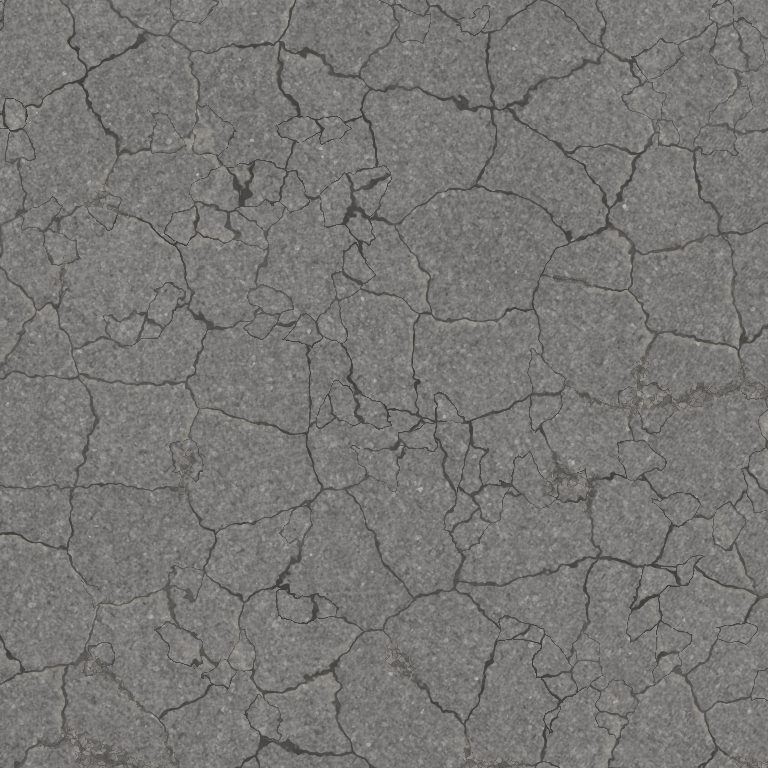
Write a Shadertoy shader that draws this texture.

```glsl
// Weathered grey asphalt broken into slabs by thin ragged cracks, with chips, rubble and worn rims.

float hash(vec2 p) {
    return fract(sin(dot(p, vec2(127.1, 311.7))) * 43758.5453);
}

float noise(vec2 p) {
    vec2 i = floor(p), f = fract(p);
    f = f * f * (3.0 - 2.0 * f);
    return mix(mix(hash(i), hash(i + vec2(1, 0)), f.x),
               mix(hash(i + vec2(0, 1)), hash(i + vec2(1, 1)), f.x), f.y);
}

vec2 noise2(vec2 p) {
    return vec2(noise(p), noise(p + 37.3)) - 0.5;
}

vec2 siteIn(vec2 cell, float seed) {
    return cell + 0.1 + 0.8 * vec2(hash(cell + seed), hash(cell + seed + 53.7));
}

// Weighted Voronoi: returns distance to the cell border, plus the site and border direction
float cellBorder(vec2 p, float seed, float spread, out vec2 site, out vec2 normal) {
    vec2 base = floor(p);
    float best = 1e3, border = 1e3;
    for (int k = 0; k < 25; k++) {
        vec2 cell = base + vec2(k % 5 - 2, k / 5 - 2);
        vec2 s = siteIn(cell, seed);
        float d = dot(p - s, p - s) - spread * hash(cell + seed + 91.3);
        if (d < best) { best = d; site = s; }
    }
    for (int k = 0; k < 25; k++) {
        vec2 cell = base + vec2(k % 5 - 2, k / 5 - 2);
        vec2 s = siteIn(cell, seed);
        vec2 across = s - site;
        if (dot(across, across) < 1e-5) continue;
        float d = dot(p - s, p - s) - spread * hash(cell + seed + 91.3);
        float gap = 0.5 * (d - best) / length(across);
        if (gap < border) { border = gap; normal = normalize(across); }
    }
    return border;
}

// Irregular aggregate stones scattered in a grid
float stones(vec2 p) {
    p += 0.5 * noise2(p * 1.7);
    vec2 id = floor(p);
    vec2 centre = 0.35 + 0.3 * vec2(hash(id + 3.1), hash(id + 8.7));
    float radius = 0.45 * hash(id + 15.2);
    float d = length((fract(p) - centre) * vec2(1.0, 0.8 + 0.5 * hash(id)));
    return (1.0 - smoothstep(radius - 0.12, radius + 0.08, d)) * pow(hash(id + 21.9), 2.0);
}

void mainImage(out vec4 fragColor, in vec2 fragCoord) {
    vec2 uv = fragCoord / iResolution.y;
    float pixel = 1.0 / iResolution.y;

    // Ragged domain for the cracks
    vec2 p = uv + 0.036 * noise2(uv * 11.0) + 0.014 * noise2(uv * 36.0);
    p += 0.007 * noise2(uv * 95.0) + 0.003 * noise2(uv * 210.0);

    // Main slabs
    vec2 slab, normal, chip, unused, pebble;
    float slabEdge = cellBorder(p * 8.4, 4.0, 0.5, slab, normal) / 8.4;

    // Small chips broken off along the main cracks
    float chipEdge = cellBorder(p * 27.0, 17.0, 0.3, chip, unused) / 27.0;
    float chipToCrack = cellBorder(chip / 27.0 * 8.4, 4.0, 0.5, unused, unused) / 8.4;
    bool isChip = chipToCrack < 0.011 && noise(chip * 0.2) > 0.42 && hash(chip) > 0.3;
    float edge = isChip ? chipEdge : slabEdge;

    // Grainy surface, turned off the pixel axes
    vec2 g = mat2(0.8, 0.6, -0.6, 0.8) * uv;
    float grain = 0.035 * (noise(g * 75.0) - 0.5) + 0.085 * (noise(g * 230.0) - 0.5);
    grain += 0.11 * (noise(g.yx * 430.0 + 9.0) - 0.5);
    grain += 0.085 * stones(g * 100.0) + 0.085 * stones(g.yx * 165.0 + 5.0);
    grain += 0.2 * stones(g * 130.0 + 40.0) * step(0.96, hash(floor(g * 130.0 + 40.0) + 2.0));
    grain -= 0.07 * smoothstep(0.78, 0.95, noise(g * 190.0 + 60.0));
    float grey = 0.47 + grain + 0.014 * (hash(slab) - 0.5) + 0.02 * (noise(uv * 6.0) - 0.5);
    grey += isChip ? 0.008 : 0.0;
    vec3 color = grey * vec3(1.012, 1.0, 0.982);

    // Pale worn rims on one side of some cracks
    float facing = smoothstep(-0.1, 0.5, dot(normal, vec2(0.75, 0.6)));
    float rimMask = facing * smoothstep(0.38, 0.62, noise(uv * 7.0 + 20.0));
    float rimWidth = 0.005 + 0.012 * noise(uv * 34.0);
    float rim = rimMask * (1.0 - smoothstep(0.5 * rimWidth, rimWidth, slabEdge));
    color = mix(color, vec3(0.56, 0.55, 0.525) + 0.7 * grain, 0.7 * rim);

    // Dusty shoulder beside each crack
    color *= 1.0 - 0.08 * (1.0 - smoothstep(0.0, 0.005, edge)) * noise(uv * 45.0 + 5.0);

    // Loose rubble in a few wider gaps
    float gapWidth = 0.011 * smoothstep(0.72, 0.92, noise(uv * 8.0 + 71.0)) * (0.5 + noise(uv * 40.0));
    float gap = 1.0 - smoothstep(gapWidth - 0.002, gapWidth + 0.001, slabEdge);
    gap *= smoothstep(0.001, 0.004, gapWidth);
    float pebbleEdge = cellBorder(g * 135.0 + noise2(g * 200.0), 29.0, 0.5, pebble, unused);
    float pebbleTone = mix(0.36, 0.56, hash(pebble)) + 0.6 * grain;
    float rubble = mix(0.31, pebbleTone, smoothstep(-0.05, 0.16, pebbleEdge));
    color = mix(color, rubble * vec3(1.02, 1.0, 0.96), 0.85 * gap);

    // Dark crack lines of uneven width and depth
    float halfWidth = 0.0002 + 0.0013 * noise(uv * 17.0 + 33.0) + 0.0011 * noise(uv * 130.0);
    float crack = 1.0 - smoothstep(halfWidth - 0.4 * pixel, halfWidth + 0.6 * pixel + 0.0004, edge);
    float depth = mix(0.5, 1.1, noise(uv * 13.0 + 11.0)) * mix(0.75, 1.1, noise(uv * 80.0 + 3.0));
    color = mix(color, vec3(0.25, 0.247, 0.235), min(crack * depth, 1.0) * (1.0 - 0.5 * gap));

    fragColor = vec4(clamp(color, 0.0, 1.0), 1.0);
}
```
